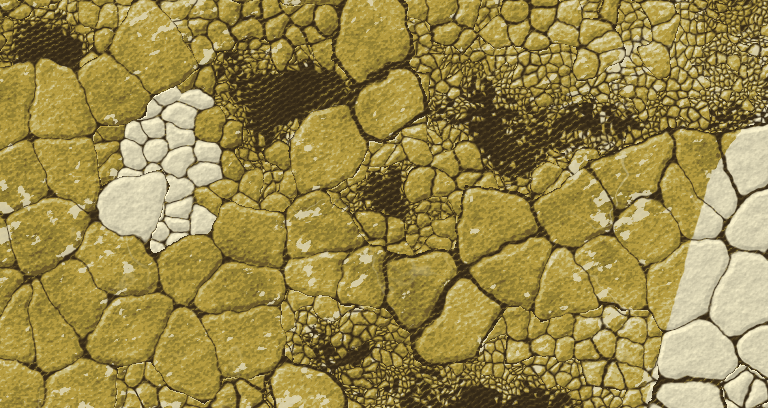
Give the GLSL for this texture, as a WebGL 2 fragment shader.

```glsl
#version 300 es
precision highp float;
// Cracked gold coating flaking off dark woven cloth, with patches of pale ground.
// Four sizes of rounded Voronoi flakes are kept or lost according to a wear field,
// then lit by their relief and coloured through a tone ramp.

uniform vec2 u_resolution;
out vec4 fragColor;

const vec3 DARK  = vec3(0.20, 0.155, 0.09);
const vec3 BROWN = vec3(0.42, 0.35, 0.17);
const vec3 OLIVE = vec3(0.57, 0.50, 0.20);
const vec3 GOLD  = vec3(0.71, 0.61, 0.25);
const vec3 PALE  = vec3(0.78, 0.72, 0.45);
const vec3 CREAM = vec3(0.87, 0.84, 0.71);
const vec4 COUNTS = vec4(6.5, 17.0, 38.0, 80.0);   // flakes per canvas height
const vec4 LIMITS = vec4(0.46, 0.53, 0.58, 0.64);  // wear at which each size is lost
const float CRACK = 0.0014;       // half width of the narrowest cracks
const float WARP = 0.04;          // raggedness of flake outlines
const float THREAD = 0.014;       // weave period
const vec2 LIGHT = vec2(-0.5, 0.86);
const float TAU = 6.28319;

float hash(vec2 p) {
  vec3 q = fract(p.xyx * vec3(0.1031, 0.1030, 0.0973));
  q += dot(q, q.yzx + 33.33);
  return fract((q.x + q.y) * q.z);
}

float noise(vec2 p) {
  vec2 i = floor(p), f = fract(p);
  f = f * f * (3.0 - 2.0 * f);
  return mix(mix(hash(i), hash(i + vec2(1, 0)), f.x),
             mix(hash(i + vec2(0, 1)), hash(i + 1.0), f.x), f.y);
}

float fbm(vec2 p) {
  float sum = 0.0, amp = 0.533;
  for (int i = 0; i < 4; i++) {
    sum += amp * noise(p);
    p = mat2(1.6, 1.2, -1.2, 1.6) * p + 17.3;
    amp *= 0.5;
  }
  return sum;
}

float bump(vec2 p, vec2 centre, vec2 radius) {
  vec2 d = (p - centre) / radius;
  return exp(-dot(d, d));
}

// Ragged upright strip of exposed pale ground
float groundStrip(vec2 p) {
  float body = bump(p, vec2(0.41, 0.45), vec2(0.12, 0.36));
  return smoothstep(0.42, 0.62, body + 0.9 * (fbm(p * 6.0 + 3.0) - 0.5));
}

// Where the coating breaks into small crumbs
float crumble(vec2 p) {
  float upper = smoothstep(0.9, 1.2, p.x) * smoothstep(0.6, 0.78, p.y);
  float lower = smoothstep(0.8, 1.1, p.x) * (1.0 - smoothstep(0.15, 0.32, p.y))
              * (1.0 - smoothstep(1.5, 1.65, p.x));
  return max(upper, lower);
}

float wear(vec2 p) {
  float w = 0.38 + 0.95 * (fbm(p * vec2(3.2, 4.4) + 7.0) - 0.5);
  w += 0.30 * bump(p, vec2(0.12, 0.83), vec2(0.17, 0.13));
  w += 0.34 * bump(p, vec2(0.78, 0.76), vec2(0.28, 0.06));
  w += 0.38 * bump(p, vec2(0.95, 0.52), vec2(0.11, 0.10));
  w += 0.26 * bump(p, vec2(0.76, 0.18), vec2(0.17, 0.12));
  w += 0.38 * bump(p, vec2(1.79, 0.21), vec2(0.10, 0.035));
  return w + 0.10 * crumble(p) - 0.12 * groundStrip(p);
}

vec2 seedPoint(vec2 cell) {
  return cell + 0.1 + 0.8 * vec2(hash(cell + 5.7), hash(cell + 61.3));
}

// Rounded Voronoi cell: x = distance to its border, yz = its centre
vec3 flake(vec2 p, float count) {
  vec2 g = p * count + count, home = floor(g), own = home, toOwn = vec2(9.0);
  for (int k = 0; k < 9; k++) {
    vec2 cell = home + vec2(k % 3 - 1, k / 3 - 1);
    vec2 d = seedPoint(cell) - g;
    if (dot(d, d) < dot(toOwn, toOwn)) { toOwn = d; own = cell; }
  }
  float border = 1.0;
  for (int k = 0; k < 9; k++) {
    if (k == 4) continue;
    vec2 d = seedPoint(own + vec2(k % 3 - 1, k / 3 - 1)) - g;
    float side = dot(0.5 * (d + toOwn), normalize(d - toOwn));
    float blend = max(0.15 - abs(border - side), 0.0) / 0.15;
    border = min(border, side) - blend * blend * 0.0375;
  }
  return vec3(border, g + toOwn - count) / count;
}

// Twill of short slanted stitches
float weave(vec2 p) {
  vec2 u = mat2(0.88, -0.47, 0.47, 0.88) * p / THREAD + 1.2 * noise(p * 14.0);
  float rows = 0.5 + 0.5 * cos(TAU * u.y);
  return rows * (0.6 + 0.4 * cos(TAU * (0.7 * u.x + 0.5 * floor(u.y))));
}

// Coating: x = depth inside the flake edge, y = height, zw = flake centre
vec4 coating(vec2 p) {
  vec2 q = p + WARP * (vec2(fbm(p * 14.0), fbm(p * 14.0 + 31.0)) - 0.5);
  for (int i = 0; i < 4; i++) {
    float count = COUNTS[i];
    vec3 f = flake(q, count);
    float breakup = max(1.0 - 0.4 * float(i), 0.0);
    float w = wear(f.yz) + 0.16 * (hash(floor(f.yz * 997.0)) - 0.5);
    w += breakup * (0.24 * crumble(f.yz) + (i == 0 ? 0.3 : 0.0) * groundStrip(f.yz));
    if (w < LIMITS[i]) {
      float opening = smoothstep(LIMITS[i] - 0.12, LIMITS[i], w);
      float inside = f.x - CRACK - 0.05 * opening / count;
      float bevel = min(0.014, 0.35 / count);
      float height = 0.7 * bevel * smoothstep(0.0, bevel, inside);
      height += 0.012 * fbm(p * 40.0) + 0.0008 * weave(p);
      return vec4(inside, height, f.yz);
    }
  }
  return vec4(-1.0, 0.0, p);
}

vec3 goldRamp(float t) {
  vec3 c = mix(BROWN, OLIVE, smoothstep(0.0, 0.28, t));
  c = mix(c, GOLD, smoothstep(0.30, 0.55, t));
  c = mix(c, PALE, smoothstep(0.60, 0.82, t));
  return mix(c, CREAM, smoothstep(0.85, 1.1, t));
}

void main() {
  vec2 p = gl_FragCoord.xy / u_resolution.y;
  float px = 1.0 / u_resolution.y;

  // Relief lighting
  vec4 paint = coating(p);
  float slope = clamp((paint.y - coating(p + LIGHT * 0.003).y) / 0.003, -1.0, 1.0);
  float grain = noise(p * 190.0) - 0.5;
  float stitch = weave(p);

  // Bare cloth with remnants of gold on its threads
  float residue = smoothstep(0.35, 0.7, fbm(p * 11.0 + 50.0));
  vec3 cloth = mix(DARK, BROWN, clamp(stitch * (0.5 + 0.6 * residue) + 0.35 * grain, 0.0, 1.0));
  cloth = mix(cloth, OLIVE, 0.7 * residue * smoothstep(0.55, 0.95, stitch + 0.5 * grain));

  // Gold surface, rubbed flecks and fine scratches
  float tone = 0.49 + 0.36 * slope + 0.6 * (fbm(p * 8.0 + 20.0) - 0.5) + 0.36 * grain;
  tone += 0.12 * (stitch - 0.35) + 0.10 * crumble(p) + 0.1 * (hash(floor(paint.zw * 811.0)) - 0.5);
  vec3 gold = goldRamp(tone);
  float rubbed = smoothstep(0.40, 0.68, fbm(p * 4.0 + 80.0));
  vec2 along = mat2(0.86, -0.5, 0.5, 0.86) * p;
  float edge = mix(0.76, 0.60, rubbed);
  float fleck = smoothstep(edge, edge + 0.05, fbm(along * vec2(32.0, 52.0)));
  float scratch = 1.0 - smoothstep(0.003, 0.014, abs(fbm(p * 5.0 + 40.0) - 0.5));
  gold = mix(gold, CREAM, max(0.85 * fleck, 0.4 * scratch * rubbed));

  // Pale ground: the strip by whole flakes, the wedge by a straight slanted edge
  float wedgeSide = p.x - 1.576 - 0.29 * p.y + 0.012 * (fbm(p * 30.0) - 0.5);
  float wedgeTop = 0.58 + 1.3 * (p.x - 1.744) - p.y + 0.08 * (fbm(p * 18.0) - 0.5);
  float wedge = smoothstep(-px, px, min(wedgeSide, wedgeTop));
  float ground = max(wedge, step(0.5, groundStrip(paint.zw)));
  vec3 pale = CREAM * (0.98 + 0.14 * slope + 0.08 * grain);

  vec3 colour = mix(cloth, mix(gold, pale, ground), smoothstep(-px, px, paint.x));
  fragColor = vec4(clamp(colour, 0.0, 1.0), 1.0);
}
```
